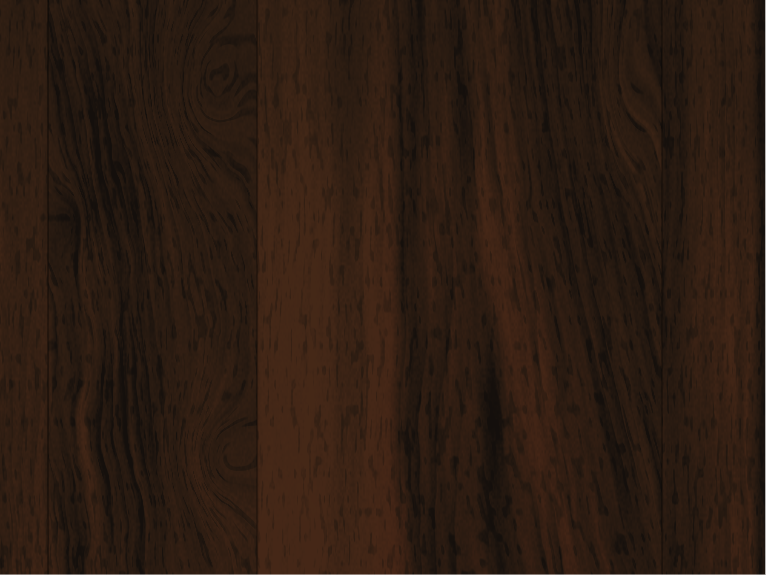
Reproduce this texture procedurally as a WebGL 2 fragment shader.

```glsl
#version 300 es
precision highp float;

uniform vec2 u_resolution;
out vec4 outColor;

float hash(vec2 p) {
  vec3 q = fract(p.xyx * 0.1031);
  q += dot(q, q.yzx + 33.33);
  return fract((q.x + q.y) * q.z);
}

float noise(vec2 p) {
  vec2 cell = floor(p), f = fract(p);
  f = f * f * (3.0 - 2.0 * f);
  float low = mix(hash(cell), hash(cell + vec2(1, 0)), f.x);
  float high = mix(hash(cell + vec2(0, 1)), hash(cell + vec2(1, 1)), f.x);
  return mix(low, high, f.y);
}

float fbm(vec2 p) {
  float sum = 0.0, gain = 0.5;
  for (int i = 0; i < 4; i++) {
    sum += gain * noise(p);
    p = p * 2.03 + 17.3;
    gain *= 0.5;
  }
  return sum / 0.9375;
}

// Soft elliptical bump used for knots and stains
float bump(vec2 uv, vec2 center, vec2 radius) {
  vec2 d = (uv - center) / radius;
  return exp(-dot(d, d));
}

float seam(float x, float at) {
  return 1.0 - smoothstep(0.0004, 0.002, abs(x - at));
}

void main() {
  vec2 uv = gl_FragCoord.xy / u_resolution;
  float x = uv.x, fall = 1.0 - uv.y;
  float plank = step(0.0625, x) + step(0.335, x) + step(0.862, x);
  float warp = fbm(uv * vec2(9.0, 4.5) + plank * 19.0) - 0.5;

  // Grain coordinate: constant along each growth line
  float s = x + 0.014 * warp;
  float base, contrast, red = 0.35;

  if (plank < 0.5) {
    base = 0.54;
    contrast = 0.4;
  } else if (plank < 1.5) {
    // Figured plank: slanting bands curling around knots
    s += 0.03 * warp - 0.15 * fall + 0.045 * fall * fall;
    s += 0.085 * bump(uv, vec2(0.265, 0.83), vec2(0.055, 0.14));
    s += 0.075 * bump(uv, vec2(0.285, 0.20), vec2(0.055, 0.10));
    s -= 0.03 * bump(uv, vec2(0.095, 0.63), vec2(0.025, 0.07));
    base = mix(0.42, 0.48, smoothstep(0.15, 0.25, x));
    base -= 0.26 * bump(uv, vec2(0.10, 0.63), vec2(0.03, 0.06));
    contrast = mix(0.95, 0.5, smoothstep(0.17, 0.25, x));
  } else if (plank < 2.5) {
    // Broad plank: pale straight side, dark fanned side
    s -= 0.15 * fall * smoothstep(0.45, 0.9, x);
    float fan = smoothstep(0.5, 0.525, s);
    base = 0.86 - 0.2 * bump(vec2(s, 0), vec2(0.452, 0), vec2(0.022, 1));
    base -= 0.2 * smoothstep(0.55, 1.0, uv.y);
    base = mix(base, 0.4, fan);
    base += 0.25 * bump(vec2(s, 0), vec2(0.635, 0), vec2(0.035, 1));
    base -= 0.22 * bump(uv, vec2(0.645, 0.29), vec2(0.015, 0.1));
    s += 0.035 * bump(uv, vec2(0.81, 0.86), vec2(0.035, 0.14));
    contrast = mix(0.35, 0.85, fan);
    red = 0.3 + 0.35 * smoothstep(0.46, 0.52, s) * (1.0 - smoothstep(0.68, 0.74, s));
  } else {
    base = mix(0.34, 0.58, smoothstep(0.87, 0.93, x));
    base -= 0.4 * smoothstep(0.975, 0.992, x);
    contrast = 0.6;
    red = 0.45;
  }

  // Wide bands, narrow streaks and crisp one-sided growth lines
  float bands = fbm(vec2(s * 42.0 + plank * 11.0, uv.y * 1.6)) - 0.5;
  float streaks = fbm(vec2(s * 150.0, uv.y * 5.0 + plank * 7.0)) - 0.5;
  float ring = fract(s * 48.0 + 2.2 * noise(vec2(s * 23.0, uv.y * 1.4 + plank * 3.0)));
  float growth = ring * ring * (1.0 - smoothstep(0.9, 1.0, ring));
  growth *= smoothstep(0.25, 0.75, noise(vec2(s * 37.0 + 9.0, uv.y * 4.0)));
  float tone = base + contrast * (0.6 * bands + 0.55 * streaks - 0.36 * growth + 0.03);

  // Short dark pores and fine fibre
  float pores = noise(vec2(s * 330.0, uv.y * 45.0));
  float fibre = noise(uv * vec2(500.0, 190.0));
  tone -= 0.22 * smoothstep(0.62, 0.85, pores) - 0.04;
  tone += 0.13 * (fibre - 0.5);
  tone += 0.1 * (fbm(uv * vec2(5.0, 4.0) + 40.0) - 0.5);
  tone *= 1.05 - 0.13 * smoothstep(0.5, 1.0, uv.y);
  tone = clamp(tone, 0.0, 1.1);

  // Walnut ramp with reddish heartwood
  vec3 color = mix(vec3(0.08, 0.06, 0.047), vec3(0.172, 0.112, 0.07), smoothstep(0.0, 0.58, tone));
  color = mix(color, vec3(0.262, 0.158, 0.092), smoothstep(0.45, 1.0, tone));
  float warmth = red * smoothstep(0.2, 0.8, tone) * (1.0 - 0.7 * uv.y);
  color *= 1.0 + warmth * vec3(0.12, -0.07, -0.06);

  // Plank joints and pale outer border
  float joints = seam(x, 0.0625) + seam(x, 0.335) + 0.8 * seam(x, 0.862);
  color *= 1.0 - 0.35 * min(joints, 1.0);
  float border = max(smoothstep(0.9955, 0.9975, x), 1.0 - smoothstep(0.0015, 0.0035, uv.y));
  outColor = vec4(mix(color, vec3(1.0), border), 1.0);
}
```
